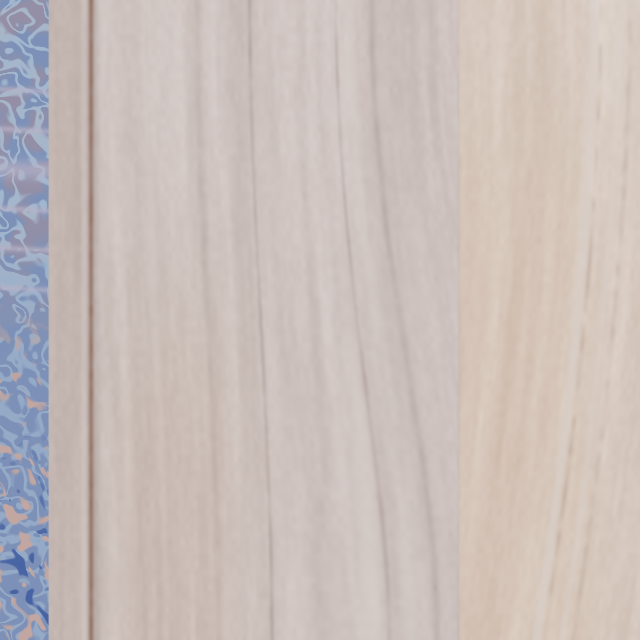
A WebGL 1 fragment shader for this texture:

```glsl
precision highp float;
// Pale wood panels with curved grain, a dark groove and a strip of rippled water.
uniform vec2 u_resolution;

const float WATER_EDGE = 0.076;
const float GROOVE_X = 0.1425;
const float GROOVE_WIDTH = 0.0042;
const float SEAM_X = 0.717;
const float GRAIN_STRENGTH = 0.085;
const float BAND_TOP = 0.861;
const float BAND_STEP = 0.062;

const vec3 FRAME_WOOD = vec3(0.755, 0.700, 0.680);
const vec3 LEFT_WOOD = vec3(0.805, 0.762, 0.748);
const vec3 TAN_WOOD = vec3(0.765, 0.700, 0.650);
const vec3 RIGHT_WOOD = vec3(0.835, 0.770, 0.720);
const vec3 PALE_WOOD = vec3(0.850, 0.820, 0.800);
const vec3 GROOVE_BROWN = vec3(0.575, 0.460, 0.410);
const vec3 WATER_BLUE = vec3(0.490, 0.570, 0.720);
const vec3 WATER_MAUVE = vec3(0.580, 0.560, 0.650);
const vec3 WATER_PALE = vec3(0.680, 0.765, 0.835);
const vec3 WATER_BAND = vec3(0.720, 0.700, 0.780);
const vec3 WATER_PEACH = vec3(0.760, 0.650, 0.630);
const vec3 WATER_DEEP = vec3(0.280, 0.390, 0.640);

float hash(vec2 p) {
  vec3 q = fract(vec3(p.xyx) * 0.1031);
  q += dot(q, q.yzx + 33.33);
  return fract((q.x + q.y) * q.z);
}

float noise(vec2 p) {
  vec2 i = floor(p), f = fract(p);
  f = f * f * (3.0 - 2.0 * f);
  return mix(mix(hash(i), hash(i + vec2(1.0, 0.0)), f.x),
             mix(hash(i + vec2(0.0, 1.0)), hash(i + vec2(1.0, 1.0)), f.x), f.y);
}

float streak(float x, float center, float width) {
  float d = (x - center) / width;
  return exp(-d * d);
}

// Layered fibres, long along y, centred on zero
float grain(vec2 p) {
  float broad = noise(p * vec2(24.0, 0.9)) - 0.5;
  float medium = noise(p * vec2(64.0, 2.2) + 17.0) - 0.5;
  float fine = noise(p * vec2(135.0, 14.0) + 41.0) - 0.5;
  float mottle = noise(p * vec2(150.0, 85.0) + 73.0) - 0.5;
  return 0.40 * broad + 0.42 * medium + 0.26 * fine + 0.24 * mottle;
}

vec3 leftPanel(vec2 p) {
  float down = 1.0 - p.y;
  float lean = 0.035 + 0.07 * smoothstep(0.42, 0.72, p.x);
  float u = p.x - lean * smoothstep(0.0, 1.0, down);
  float tan_ = streak(p.x, 0.28, 0.13) * smoothstep(0.15, 0.75, down);
  vec3 c = mix(LEFT_WOOD, TAN_WOOD, 0.48 * tan_);
  c += GRAIN_STRENGTH * grain(vec2(u, p.y)) * vec3(0.9, 1.0, 1.06);
  // Darker veins, broken along their length
  float vein = streak(u, 0.390, 0.0035) + streak(u, 0.525, 0.0032);
  vein += 0.7 * streak(u, 0.581, 0.005) + 0.5 * streak(u, 0.307, 0.006);
  c -= vein * (0.03 + 0.055 * noise(vec2(u * 30.0, p.y * 24.0))) * vec3(0.9, 1.0, 1.0);
  float pale = streak(u, 0.509, 0.010) * smoothstep(0.4, 0.9, down);
  pale += 0.5 * streak(u, 0.548, 0.008) + 0.45 * streak(u, 0.225, 0.006);
  return mix(c, PALE_WOOD, 0.5 * pale);
}

vec3 rightPanel(vec2 p) {
  float u = p.x + 0.09 * pow(1.0 - p.y, 1.8);
  vec3 c = mix(RIGHT_WOOD, PALE_WOOD, 0.4 * smoothstep(0.87, 1.0, p.x));
  c = mix(c, PALE_WOOD, 0.25 * smoothstep(0.6, 1.0, p.y));
  c += GRAIN_STRENGTH * grain(vec2(u + 3.0, p.y)) * vec3(0.75, 1.0, 1.15);
  float pale = streak(u, 0.927, 0.007) + 0.6 * streak(u, 0.968, 0.006);
  float vein = streak(u, 0.939, 0.004) + 0.8 * streak(u, 0.985, 0.005);
  c = mix(c, PALE_WOOD, 0.6 * pale);
  return c - 0.07 * vein * noise(vec2(u * 50.0, p.y * 50.0)) * vec3(0.9, 1.0, 1.0);
}

vec3 frameStrip(vec2 p) {
  vec3 c = FRAME_WOOD + GRAIN_STRENGTH * grain(p + 7.0);
  return mix(c, PALE_WOOD, 0.4 * streak(p.x, 0.131, 0.006));
}

vec3 water(vec2 p) {
  float upper = smoothstep(0.40, 0.70, p.y);
  vec2 q = vec2(p.x + 0.45 * p.y, p.y - 0.3 * p.x);
  q += 0.025 * (vec2(noise(p * 34.0), noise(p * 34.0 + 9.0)) - 0.5);
  float swell = noise(q * vec2(30.0, 24.0)) + 0.35 * noise(q * 75.0 + 5.0);
  vec3 c = mix(WATER_BLUE, WATER_MAUVE, upper * smoothstep(0.3, 0.75, noise(q * 38.0 + 3.0)));
  float ripple = 0.5 + 0.5 * sin(swell * 17.0);
  c = mix(c, WATER_PALE, smoothstep(0.5, 0.95, ripple) * mix(0.5, 0.75, upper));
  // Warm glints and deep flecks in the lower water
  float glint = noise(q * vec2(85.0, 60.0) + 31.0);
  float lower = 1.0 - smoothstep(0.38, 0.56, p.y);
  c = mix(c, WATER_PEACH, lower * smoothstep(0.66, 0.85, glint));
  c = mix(c, WATER_DEEP, lower * (1.0 - smoothstep(0.10, 0.24, glint)) * smoothstep(0.4, 0.1, p.y));
  for (int i = 0; i < 6; i++) {
    float center = BAND_TOP - BAND_STEP * float(i);
    float width = i == 2 ? 0.015 : 0.005;
    c = mix(c, WATER_BAND, 0.65 * streak(p.y + 0.06 * p.x, center, width));
  }
  return c;
}

void main() {
  vec2 p = gl_FragCoord.xy / u_resolution;
  float soft = max(0.0015, 1.0 / u_resolution.x);
  vec3 panels = mix(leftPanel(p), rightPanel(p), smoothstep(-soft, soft, p.x - SEAM_X));
  panels -= 0.02 * streak(p.x, SEAM_X, 0.003);
  vec3 c = mix(frameStrip(p), panels, smoothstep(-soft, soft, p.x - GROOVE_X));
  // Groove with a soft shadow on its right side
  c -= 0.06 * streak(p.x, GROOVE_X + 0.006, 0.008);
  float depth = 0.75 + 0.2 * noise(vec2(2.0, p.y * 70.0));
  c = mix(c, GROOVE_BROWN, depth * streak(p.x, GROOVE_X, GROOVE_WIDTH));
  c = mix(water(p), c, smoothstep(-soft, soft, p.x - WATER_EDGE));
  gl_FragColor = vec4(clamp(c, 0.0, 1.0), 1.0);
}
```
